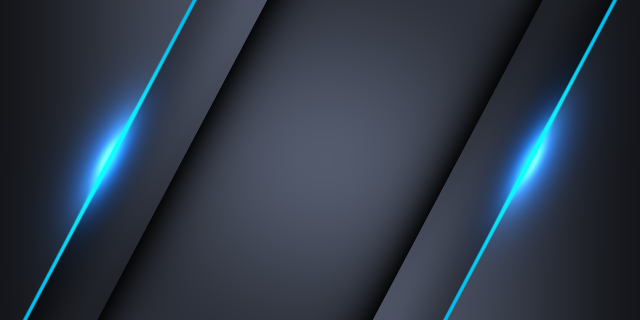
Give the GLSL for this background, as a WebGL 2 fragment shader.

```glsl
#version 300 es
precision highp float;
// Dark slanted metal panels over a softly lit centre, with neon cyan seams.
// The layout is point-symmetric, so one half is folded onto the other and
// built from signed distances to two parallel slanted edges.

uniform vec2 u_resolution;
out vec4 outColor;

// Neutral blue-grey metal at a given brightness
vec3 metal(float level) {
    return level * vec3(0.83, 0.90, 1.08);
}

// Light spilling from the seam: across = distance from it, along = position on it
vec3 seamGlow(float across, float along) {
    // The outer side (negative) spreads wider than the inner side
    float spread = across < 0.0 ? 1.0 : 0.72;
    float x = across / spread;
    float halo = exp(-x * x / 0.0065 - along * along / 0.036);
    float inner = exp(-x * x / 0.0016 - along * along / 0.020);
    float wide = exp(-x * x / 0.017 - along * along / 0.07);
    return vec3(0.02, 0.24, 0.58) * halo
         + vec3(0.08, 0.38, 0.48) * inner
         + vec3(0.01, 0.05, 0.12) * wide;
}

void main() {
    float pixel = 1.0 / u_resolution.y;
    vec2 p = (gl_FragCoord.xy - 0.5 * u_resolution) * pixel;

    // Frame of the slanted edges, folded through the centre
    vec2 edgeDir = normalize(vec2(0.531, 1.0));
    vec2 edgeNormal = vec2(edgeDir.y, -edgeDir.x);
    vec2 q = dot(p, edgeNormal) < 0.0 ? p : -p;
    float bandEdge = dot(q, edgeNormal) + 0.380;
    float seam = dot(q, edgeNormal) + 0.580;
    float along = dot(q - vec2(-0.656, 0.0), edgeDir);

    // Centre: radial light, darkened by the shadow of the band
    float radius = length(p * vec2(0.9, 1.0) - vec2(0.015, 0.0));
    float centreLevel = mix(0.395, 0.21, smoothstep(0.0, 0.68, radius));
    float bandShadow = 1.0 - exp(-pow(max(bandEdge, 0.0) / 0.068, 1.3));
    vec3 color = metal(centreLevel * mix(0.12, 1.0, bandShadow));

    // Band: brighter towards its far end, shadowed beside the seam
    float bandLevel = mix(0.14, 0.365, smoothstep(-0.55, 0.55, q.y));
    float seamShadow = smoothstep(-0.04, 0.17, seam);
    float shadowFloor = mix(0.25, 0.55, q.y + 0.5);
    vec3 band = metal(bandLevel * mix(shadowFloor, 1.0, seamShadow));
    color = mix(color, band, smoothstep(pixel, -pixel, bandEdge * 2.0));

    // Outer panel: fades to near black at the side of the canvas
    float outerLevel = mix(0.085, 0.345, smoothstep(-1.08, -0.30, q.x));
    color = mix(color, metal(outerLevel), smoothstep(pixel, -pixel, seam * 2.0));

    // Halo, then the lens-shaped flare on the outer side
    color += seamGlow(seam, along);
    float lens = 0.024 * exp(-along * along / 0.011);
    float flare = smoothstep(lens + 0.012, 0.0, abs(seam + 0.35 * lens))
                * exp(-along * along / 0.022);
    color = mix(color, vec3(0.18, 0.97, 0.97), 0.8 * flare);
    float hotSpot = exp(-pow((seam + 0.012) / 0.016, 2.0) - along * along / 0.004);
    color += vec3(0.30, 0.12, 0.0) * hotSpot;

    // Neon seam line, brightest at the flare
    float halfWidth = 0.0055 + 0.002 * exp(-along * along / 0.03);
    float line = smoothstep(halfWidth + pixel, halfWidth - pixel, abs(seam));
    vec3 neon = mix(vec3(0.0, 0.73, 0.94), vec3(0.05, 1.0, 1.0),
                    exp(-along * along / 0.10));
    color = mix(color, neon, line);

    outColor = vec4(clamp(color, 0.0, 1.0), 1.0);
}
```
